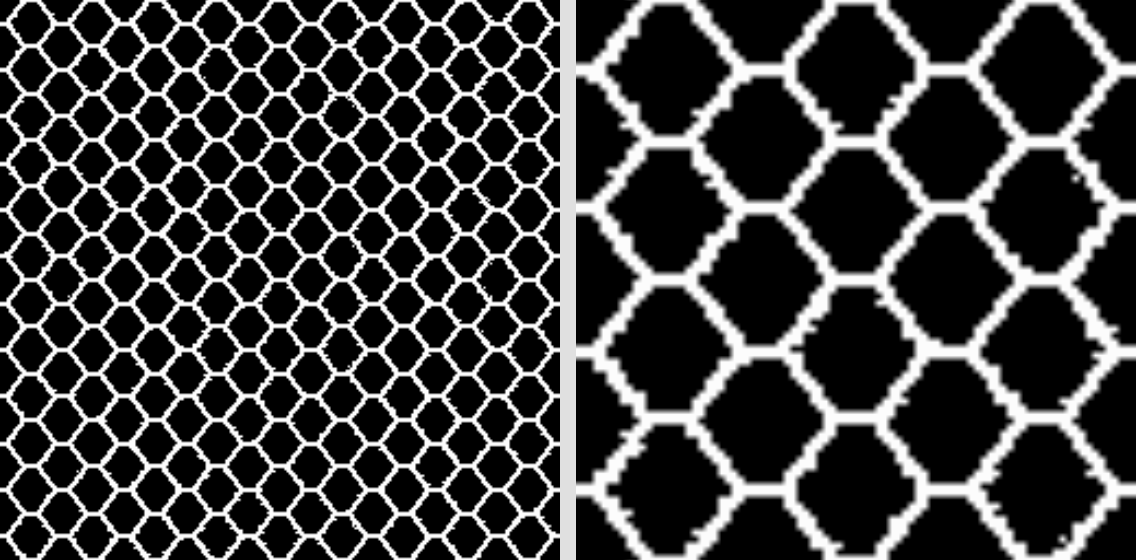
Left: the whole. Right: its middle third, enlarged.
A WebGL 2 fragment shader for this pattern:

```glsl
#version 300 es
precision highp float;
// White wire mesh on black: staggered six-sided cells, the Voronoi cells of a
// centred lattice. The wire is cut into a coarse grid with random burrs on the
// diagonals, then blended between grid points to give soft, ragged edges.

#define REPEATS vec2(9.0, 12.0)   // lattice periods across and down
#define GRID 256.0                // coarse grid points per canvas side
#define HALF_WIDTH 1.14           // half the wire width, in grid steps
#define BURR_REACH 1.95           // how far burrs stand from the wire centre
#define BURR_RATE 0.26            // burr chance in the roughest cells
#define SPECK_REACH 3.8           // band beside the wire that holds stray specks
#define SPECK_RATE 0.0002         // chance of a stray speck
#define WIRE_COLOR vec3(0.99)
#define GROUND_COLOR vec3(0.0)

uniform vec2 u_resolution;
out vec4 fragColor;

float hash(vec2 p) {
  return fract(sin(dot(p, vec2(127.1, 311.7))) * 43758.5453);
}

// 1 where the grid point lies on wire, burr or speck, otherwise 0
float wireAt(vec2 gridPoint) {
  gridPoint = mod(gridPoint, GRID);
  vec2 q = (gridPoint + 0.5) / GRID * REPEATS;
  vec2 period = GRID / REPEATS;

  // nearest of the two interleaved cell centres
  vec2 cornerCell = floor(q + 0.5);
  vec2 middleCell = floor(q) + 0.5;
  vec2 toCorner = (q - cornerCell) * period;
  vec2 toMiddle = (q - middleCell) * period;
  bool useCorner = dot(toCorner, toCorner) < dot(toMiddle, toMiddle);
  vec2 offset = abs(useCorner ? toCorner : toMiddle);
  vec2 cell = mod(useCorner ? cornerCell : middleCell, REPEATS);

  // distances to the sloping and level sides, in grid steps
  vec2 halfPeriod = 0.5 * period;
  float slopeDist = 0.5 * length(halfPeriod) - dot(offset, normalize(halfPeriod));
  float levelDist = halfPeriod.y - offset.y;

  // burrs gather in some cells; specks are rare anywhere near a slope
  float roughness = hash(cell + 3.7);
  float chance = hash(gridPoint + 0.37);
  bool wire = min(slopeDist, levelDist) < HALF_WIDTH;
  bool burr = slopeDist < BURR_REACH && chance < BURR_RATE * roughness * roughness;
  bool speck = slopeDist < SPECK_REACH && chance > 1.0 - SPECK_RATE;
  return wire || burr || speck ? 1.0 : 0.0;
}

void main() {
  vec2 p = gl_FragCoord.xy / u_resolution * GRID - 0.5;
  vec2 base = floor(p);
  vec2 blend = p - base;

  // soften by blending the four surrounding grid points
  float lower = mix(wireAt(base), wireAt(base + vec2(1.0, 0.0)), blend.x);
  float upper = mix(wireAt(base + vec2(0.0, 1.0)), wireAt(base + 1.0), blend.x);
  float coverage = mix(lower, upper, blend.y);
  fragColor = vec4(mix(GROUND_COLOR, WIRE_COLOR, coverage), 1.0);
}
```
